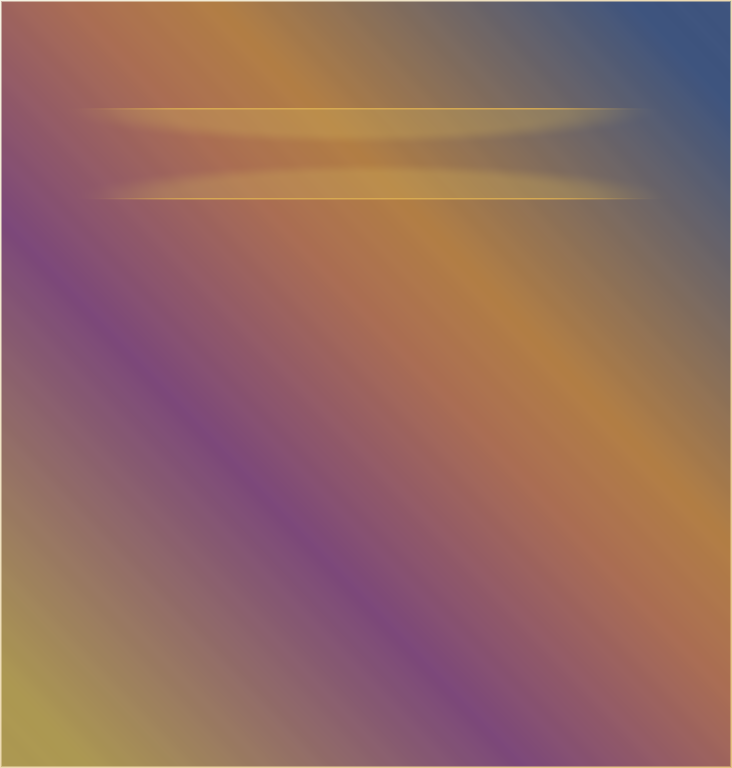
Write a WebGL 1 fragment shader that draws this background.

```glsl
precision highp float;

uniform vec2 u_resolution;

// Diagonal gradient: colours and their stops from lower left to upper right
const vec3 OLIVE  = vec3(0.675, 0.596, 0.320);
const vec3 PURPLE = vec3(0.486, 0.282, 0.478);
const vec3 SALMON = vec3(0.668, 0.430, 0.325);
const vec3 ORANGE = vec3(0.698, 0.494, 0.267);
const vec3 BLUE   = vec3(0.243, 0.329, 0.494);
const float OLIVE_STOP  = 0.060;
const float PURPLE_STOP = 0.358;
const float SALMON_STOP = 0.550;
const float ORANGE_STOP = 0.645;
const float BLUE_STOP   = 0.930;
const float STREAK_STRENGTH = 0.004;

// Rules and the half-elliptical glows between them
const vec3 RULE_COLOR = vec3(0.86, 0.68, 0.32);
const vec3 GLOW_COLOR = vec3(0.82, 0.70, 0.36);
const vec2 UPPER_RULE = vec2(0.495, 0.8584);
const vec2 LOWER_RULE = vec2(0.509, 0.7412);
const float RULE_HALF_LENGTH = 0.398;
const float RULE_HALF_WIDTH  = 0.00098;
const vec2 GLOW_RADII = vec2(0.370, 0.043);
const float GLOW_STRENGTH = 0.30;

// Frame
const vec3 FRAME_PALE = vec3(0.96, 0.95, 0.89);
const vec3 FRAME_GOLD = vec3(0.90, 0.76, 0.50);
const float FRAME_WIDTH = 0.00195;

float ramp(float from, float to, float t) {
  return clamp((t - from) / (to - from), 0.0, 1.0);
}

vec3 diagonalGradient(float t) {
  vec3 color = mix(OLIVE, PURPLE, ramp(OLIVE_STOP, PURPLE_STOP, t));
  color = mix(color, SALMON, ramp(PURPLE_STOP, SALMON_STOP, t));
  color = mix(color, ORANGE, ramp(SALMON_STOP, ORANGE_STOP, t));
  return mix(color, BLUE, ramp(ORANGE_STOP, BLUE_STOP, t));
}

// Faint bands that run along the gradient's level lines
float streaks(float t) {
  return 0.5 * sin(t * 211.0) + 0.3 * sin(t * 347.0 + 1.3)
       + 0.2 * sin(t * 95.0 + 2.1);
}

// Adds a rule and its glow; side is +1 for a glow above, -1 for one below
vec3 addRule(vec3 color, vec2 uv, vec2 center, float side) {
  vec2 offset = uv - center;
  float pixel = 1.0 / u_resolution.y;

  float radius = length(offset / GLOW_RADII);
  float inside = clamp(offset.y * side / pixel + 0.5, 0.0, 1.0);
  float glow = (1.0 - smoothstep(0.72, 1.12, radius)) * inside;
  color = mix(color, GLOW_COLOR, glow * GLOW_STRENGTH);

  float along = abs(offset.x) / RULE_HALF_LENGTH;
  float fade = 1.0 - smoothstep(0.55, 1.0, along);
  float line = clamp((RULE_HALF_WIDTH - abs(offset.y)) / pixel + 0.5, 0.0, 1.0);
  return mix(color, RULE_COLOR, line * fade * 0.9);
}

void main() {
  vec2 uv = gl_FragCoord.xy / u_resolution;
  float t = 0.5 * (uv.x + uv.y);

  // Background
  vec3 color = diagonalGradient(t) + STREAK_STRENGTH * streaks(t);

  // Paired rules with facing glows
  color = addRule(color, uv, UPPER_RULE, -1.0);
  color = addRule(color, uv, LOWER_RULE, 1.0);

  // Thin frame, pale at the upper left and golden at the lower right
  vec2 border = min(gl_FragCoord.xy, u_resolution - gl_FragCoord.xy);
  float edge = min(border.x, border.y);
  float frame = clamp(FRAME_WIDTH * u_resolution.y - edge + 0.5, 0.0, 1.0);
  vec3 frameColor = mix(FRAME_PALE, FRAME_GOLD, 0.5 * (uv.x + 1.0 - uv.y));
  color = mix(color, frameColor, frame);

  gl_FragColor = vec4(color, 1.0);
}
```
